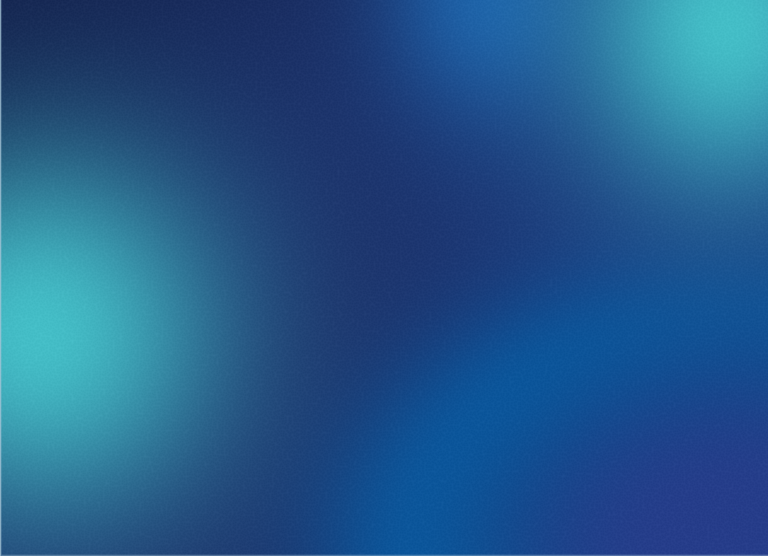
Give the GLSL for this background, as a Shadertoy shader.

```glsl
// Soft abstract backdrop: teal and blue glows over a navy gradient.
// Elliptical falloffs make the glows, an elliptical ring makes the lower blue arc,
// and fine cellular noise gives the surface a faint printed grain.

// Colours
const vec3 NAVY_DARK   = vec3(0.080, 0.135, 0.305);
const vec3 NAVY        = vec3(0.112, 0.196, 0.418);
const vec3 ROYAL       = vec3(0.112, 0.240, 0.500);
const vec3 INDIGO      = vec3(0.150, 0.238, 0.540);
const vec3 ARC_BLUE    = vec3(0.045, 0.335, 0.605);
const vec3 TOP_BLUE    = vec3(0.115, 0.395, 0.680);
const vec3 TEAL        = vec3(0.268, 0.745, 0.780);
const vec3 EDGE_COLOUR = vec3(0.650, 0.770, 0.840);

// Centres and radii, as fractions of the canvas
const vec2 LEFT_CENTRE  = vec2(0.050, 0.400);
const vec2 LEFT_RADIUS  = vec2(0.242, 0.335);
const vec2 RIGHT_CENTRE = vec2(0.950, 0.955);
const vec2 RIGHT_RADIUS = vec2(0.192, 0.295);
const vec2 TOP_CENTRE   = vec2(0.635, 1.010);
const vec2 TOP_RADIUS   = vec2(0.130, 0.220);
const vec2 ARC_CENTRE   = vec2(0.990, -0.010);
const vec2 ARC_RADIUS   = vec2(0.455, 0.440);

const float FALLOFF       = 2.1;
const float ARC_INNER     = 0.38;
const float ARC_OUTER     = 0.29;
const float ARC_FADE      = 0.30;
const float GRAIN_CELLS   = 230.0;
const float GRAIN_DEPTH   = 0.030;
const float EDGE_WIDTH    = 0.004;
const float LEFT_OPACITY  = 0.90;
const float LOWER_OPACITY = 0.45;

// Elliptical glow: one at its centre, fading to zero
float glow(vec2 uv, vec2 centre, vec2 radius) {
    float d = length((uv - centre) / radius);
    return exp(-pow(d, FALLOFF));
}

vec2 hash2(vec2 p) {
    vec3 q = fract(vec3(p.xyx) * vec3(0.1031, 0.1030, 0.0973));
    q += dot(q, q.yzx + 33.33);
    return fract((q.xx + q.yz) * q.zy);
}

// Distance to the nearest jittered cell point
float cellular(vec2 p) {
    vec2 cell = floor(p);
    float nearest = 2.0;
    for (int y = -1; y <= 1; y++) {
        for (int x = -1; x <= 1; x++) {
            vec2 id = cell + vec2(x, y);
            nearest = min(nearest, length(id + hash2(id) - p));
        }
    }
    return nearest;
}

void mainImage(out vec4 fragColor, in vec2 fragCoord) {
    vec2 uv = fragCoord / iResolution.xy;
    vec2 p = fragCoord / iResolution.y;

    // Navy base, darkest at the upper left and bluer to the right
    float shade = smoothstep(-0.10, 0.65, uv.x + 0.6 * (1.0 - uv.y));
    vec3 colour = mix(NAVY_DARK, NAVY, shade);
    colour = mix(colour, ROYAL, smoothstep(0.42, 0.85, uv.x));

    // Indigo corner wrapped by a blue arc that weakens to the right
    float r = length((uv - ARC_CENTRE) / ARC_RADIUS);
    float width = r < 1.0 ? ARC_INNER : ARC_OUTER;
    float offset = (r - 1.0) / width;
    float strength = 1.0 - ARC_FADE * smoothstep(0.65, 1.0, uv.x);
    colour = mix(colour, INDIGO, 1.0 - smoothstep(0.30, 1.0, r));
    colour = mix(colour, ARC_BLUE, strength * exp(-offset * offset));

    // Glows
    colour = mix(colour, TOP_BLUE, 0.9 * glow(uv, TOP_CENTRE, TOP_RADIUS));
    colour = mix(colour, TEAL, glow(uv, RIGHT_CENTRE, RIGHT_RADIUS));
    colour = mix(colour, TEAL, glow(uv, LEFT_CENTRE, LEFT_RADIUS));

    // Grain
    colour += GRAIN_DEPTH * (cellular(p * GRAIN_CELLS) - 0.45);

    // Pale hairlines along the left and bottom edges
    vec2 edge = 1.0 - smoothstep(vec2(0.0), vec2(EDGE_WIDTH), p);
    float hairline = max(LEFT_OPACITY * edge.x, LOWER_OPACITY * edge.y);
    colour = mix(colour, EDGE_COLOUR, hairline);

    fragColor = vec4(clamp(colour, 0.0, 1.0), 1.0);
}
```
